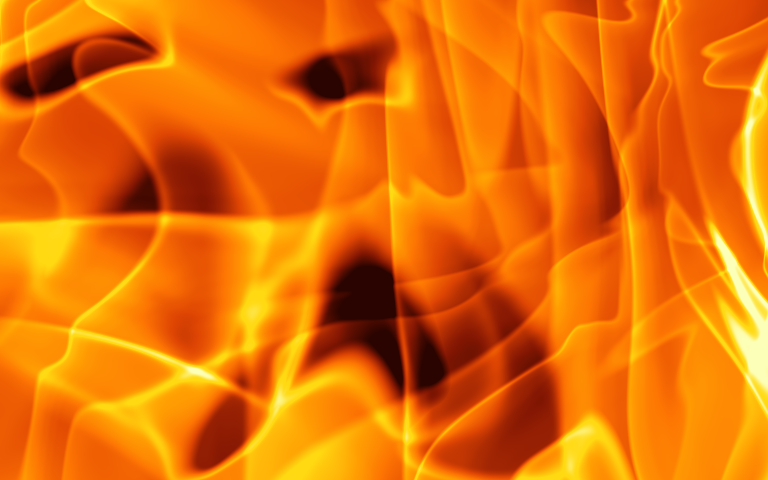
This texture is drawn by a WebGL 1 fragment shader. Its source:

```glsl
precision highp float;
// A wall of fire: translucent flame sheets with bright folded rims, curling
// around dark pockets. Rotated layered sines bend the plane, sawtooth bands
// form the sheets, cellular noise the pockets, and a palette colours the heat.
uniform vec2 u_resolution;

const vec3 SOOT = vec3(0.16, 0.015, 0.0);
const vec3 EMBER = vec3(0.52, 0.09, 0.01);
const vec3 RED = vec3(0.87, 0.27, 0.01);
const vec3 ORANGE = vec3(0.99, 0.45, 0.01);
const vec3 AMBER = vec3(1.0, 0.62, 0.01);
const vec3 YELLOW = vec3(1.0, 0.85, 0.07);
const vec3 PALE = vec3(0.99, 1.0, 0.72);

float hash(vec2 p) {
  return fract(sin(dot(p, vec2(127.1, 311.7))) * 43758.5);
}

vec2 turn(vec2 p, float angle) {
  float c = cos(angle), s = sin(angle);
  return vec2(c * p.x - s * p.y, s * p.x + c * p.y);
}

float bump(float x, float centre, float width) {
  float d = (x - centre) / width;
  return exp(-d * d);
}

// Broad irregular swell, about -1 to 1
float waves(vec2 p, float seed) {
  float across = sin(p.x + 1.5 * sin(1.3 * p.y + seed));
  float along = sin(1.2 * p.y + 1.7 * sin(0.9 * p.x - seed));
  return 0.5 * (across + along);
}

// Turbulence: each finer sine layer bends the result of the last
vec2 warp(vec2 p, float seed, float amount) {
  float freq = 3.0;
  for (int i = 0; i < 5; i++) {
    vec2 r = turn(p, seed + 1.9 * float(i));
    p += amount / freq * sin(freq * r.yx + seed * vec2(1.7, 2.3));
    freq *= 1.75;
  }
  return p;
}

// Flame sheets: crisp glowing rim on one side, slow fade on the other
float sheets(vec2 p, float scale, float lean, float seed) {
  vec2 q = turn(warp(p, seed, 0.75), lean);
  float f = scale * q.x + 0.5 * sin(2.6 * q.y + seed);
  float u = fract(f);
  float gain = 0.4 + 0.6 * hash(vec2(floor(f), seed));
  float body = smoothstep(0.0, 0.1, u) * (1.0 - u) * (1.0 - u);
  float strands = 0.06 * sin(6.2832 * 5.0 * u + 4.0 * q.y) * u * (1.0 - u);
  float lit = smoothstep(-0.2, 0.8, waves(5.0 * p, seed));
  return gain * (body + strands) + 0.75 * lit * bump(u, 0.09, 0.045);
}

// Dark hollows: x is the hollow, y the bright curl along its lower edge
vec2 pockets(vec2 p, float size, float seed) {
  vec2 g = warp(p, seed, 0.5) / size;
  vec2 cell = floor(g);
  vec2 result = vec2(0.0);
  for (int j = -1; j <= 1; j++) {
    for (int i = -1; i <= 1; i++) {
      vec2 id = cell + vec2(float(i), float(j));
      vec2 jitter = vec2(hash(id + seed), hash(id + seed + 19.3));
      vec2 off = g - id - 0.2 - 0.6 * jitter;
      float d = length(off * vec2(0.85, 1.1));
      float depth = smoothstep(0.35, 0.85, hash(id + seed + 41.7));
      float soft = 0.14 + 0.22 * smoothstep(-0.2, 0.25, off.y);
      float hollow = 1.0 - smoothstep(0.42 - soft, 0.42, d);
      float curl = bump(d, 0.45, 0.04) * smoothstep(0.2, -0.2, off.y);
      result = max(result, depth * vec2(hollow, curl));
    }
  }
  return result;
}

vec3 firePalette(float heat) {
  vec3 c = mix(SOOT, EMBER, clamp(heat / 0.14, 0.0, 1.0));
  c = mix(c, RED, clamp((heat - 0.14) / 0.19, 0.0, 1.0));
  c = mix(c, ORANGE, clamp((heat - 0.33) / 0.15, 0.0, 1.0));
  c = mix(c, AMBER, clamp((heat - 0.48) / 0.15, 0.0, 1.0));
  c = mix(c, YELLOW, clamp((heat - 0.63) / 0.15, 0.0, 1.0));
  return mix(c, PALE, smoothstep(0.8, 1.1, heat));
}

void main() {
  vec2 p = gl_FragCoord.xy / u_resolution.y;
  vec2 tall = p * vec2(1.0, 0.75);

  // Broad glow, slightly hotter near the bottom
  float heat = 0.34 + 0.2 * waves(4.5 * warp(p, 2.4, 0.6), 1.1);
  heat += 0.1 * (0.5 - p.y);

  // Overlapping sheets from large to fine
  heat += 0.38 * sheets(tall, 2.2, 0.35, 1.7);
  heat += 0.30 * sheets(tall, 3.0, -0.5, 4.2);
  heat += 0.20 * sheets(tall, 4.4, 0.1, 7.9);

  // Hollows and the flames curling round them
  vec2 hole = pockets(p, 0.38, 3.1);
  heat += 0.2 * hole.y - 0.5 * hole.x;

  gl_FragColor = vec4(firePalette(heat), 1.0);
}
```
